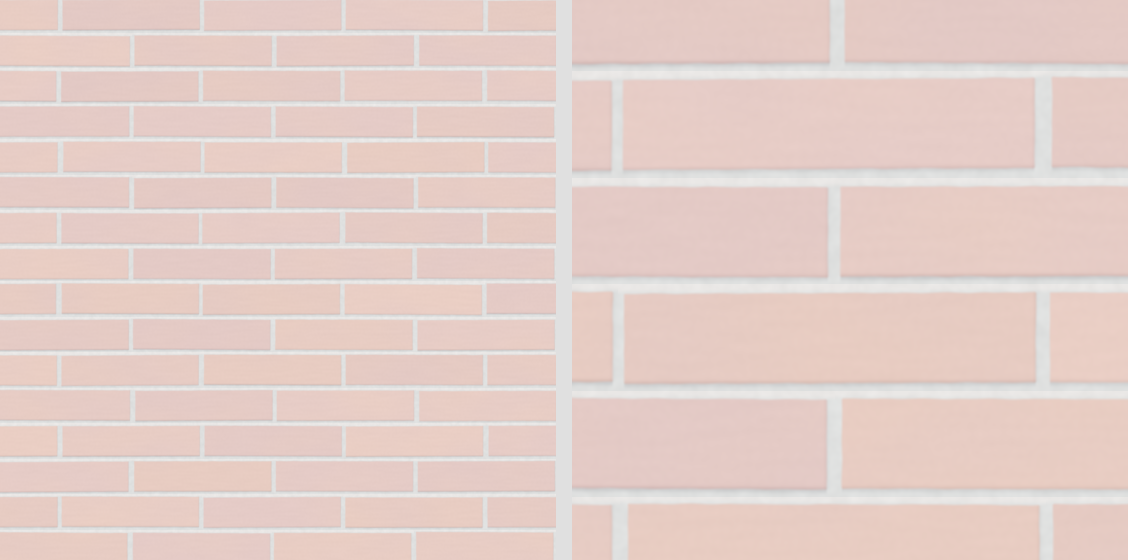
Left: the whole. Right: its middle third, enlarged.
Give the GLSL for this texture, as a WebGL 1 fragment shader.

```glsl
precision highp float;
// Pale pink brick wall in running bond with light grey mortar.
// Each brick is a slightly shifted and tilted rounded box; gradient noise
// roughens its edges and tints the clay, with a soft shadow along its foot.

uniform vec2 u_resolution;

float hash(vec2 p) {
  vec3 q = fract(vec3(p.xyx) * vec3(0.1031, 0.1030, 0.0973));
  q += dot(q, q.yzx + 33.33);
  return fract((q.x + q.y) * q.z);
}

vec2 gradient(vec2 cell) {
  float angle = 6.2832 * hash(cell + 57.0);
  return vec2(cos(angle), sin(angle));
}

float gradientNoise(vec2 p) {
  vec2 i = floor(p), f = fract(p);
  vec2 w = f * f * f * (f * (f * 6.0 - 15.0) + 10.0);
  vec2 e = vec2(1.0, 0.0);
  float low = mix(dot(gradient(i), f), dot(gradient(i + e), f - e), w.x);
  float high = mix(dot(gradient(i + e.yx), f - e.yx),
                   dot(gradient(i + 1.0), f - 1.0), w.x);
  return mix(low, high, w.y);
}

float roundedBox(vec2 p, vec2 halfSize, float radius) {
  vec2 q = abs(p) - halfSize + radius;
  return length(max(q, 0.0)) + min(max(q.x, q.y), 0.0) - radius;
}

void main() {
  vec2 p = gl_FragCoord.xy / u_resolution.y;
  float blur = 0.0009 + 0.5 / u_resolution.y;

  // Running bond: courses counted from the top, every other one shifted
  vec2 pitch = vec2(0.2535, 0.0634);
  float v = (1.0 - p.y - 0.0586) / pitch.y + 1.0;
  float course = floor(v);
  float shift = mix(0.1055, 0.2345, mod(course, 2.0));
  shift += 0.005 * (hash(vec2(course, 91.0)) - 0.5);
  float u = (p.x - shift) / pitch.x;
  vec2 id = vec2(floor(u), course) + 20.0;

  // Position inside the brick, with small laying errors
  vec2 local = vec2(fract(u) - 0.5, 0.5 - fract(v)) * pitch;
  local += vec2(0.0022, 0.0016) * (vec2(hash(id), hash(id + 7.3)) - 0.5);
  local.y += local.x * 0.014 * (hash(id + 13.7) - 0.5);
  vec2 halfSize = vec2(0.1225, 0.0268);
  float d = roundedBox(local, halfSize, 0.0012);
  d += 0.0006 * gradientNoise(p * 75.0);
  float brickMask = 1.0 - smoothstep(-blur, blur, d);

  // Clay: a tint per brick, broad clouds and fine horizontal streaks
  float tint = hash(id + 3.1) + 0.6 * gradientNoise(p * vec2(9.0, 16.0));
  vec3 clay = mix(vec3(0.912, 0.804, 0.763), vec3(0.894, 0.793, 0.776),
                  clamp(tint, 0.0, 1.0));
  clay += 0.012 * (hash(id + 29.0) - 0.5);
  clay += 0.008 * gradientNoise(p * vec2(24.0, 170.0));
  clay += 0.006 * gradientNoise(p * 210.0);

  // Mortar: whiter just above each brick, cooler in the upright joints
  float ledge = smoothstep(-0.001, 0.003, local.y - halfSize.y);
  vec3 mortar = mix(vec3(0.875, 0.880, 0.877), vec3(0.915, 0.907, 0.900), ledge);
  mortar += 0.022 * gradientNoise(p * 95.0) + 0.012 * gradientNoise(p * 240.0);

  vec3 color = mix(mortar, clay, brickMask);

  // Soft shadow along the foot of the brick, faint at its right end
  float acrossBrick = 1.0 - smoothstep(-blur, blur, abs(local.x) - halfSize.x);
  float foot = (local.y + halfSize.y + 0.0003) / 0.0019;
  float side = (local.x - halfSize.x) / 0.0014;
  float alongBrick = 1.0 - smoothstep(-blur, blur, abs(local.y) - halfSize.y);
  float shadow = exp(-foot * foot) * acrossBrick * (0.75 + 0.5 * hash(id + 41.0));
  shadow += 0.4 * exp(-side * side) * alongBrick;
  color -= vec3(0.060, 0.060, 0.055) * shadow;

  gl_FragColor = vec4(color, 1.0);
}
```
